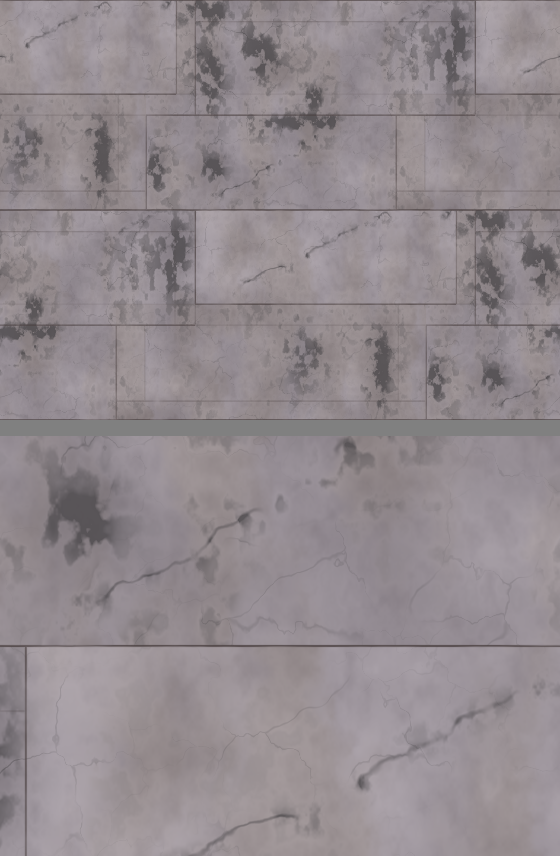
Top: the whole. Bottom: its middle third, enlarged.
Reproduce this texture procedurally as a Shadertoy shader.

```glsl
// Weathered lilac marble slabs in staggered courses, with thin seams, veins and grey stains.
#define TILE vec2(8.0, 3.0)
#define SEAM_HALF_WIDTH 0.004
#define STAIN_AMOUNT 0.30
#define VEIN_AMOUNT 0.26
#define CRACK_AMOUNT 0.42
#define GRAIN_AMOUNT 0.10
#define CLOUD_AMOUNT 0.15
#define LILAC vec3(0.608, 0.576, 0.605)
#define WARM vec3(0.604, 0.566, 0.572)
#define STAIN_COLOR vec3(0.27, 0.26, 0.27)
#define SEAM_COLOR vec3(0.29, 0.25, 0.25)

// Upright seams: x, top, bottom, strength
const vec4 UPRIGHT[9] = vec4[9](
    vec4(2.52, 0.0, 1.345, 0.45), vec4(2.79, 0.0, 1.645, 0.50), vec4(6.79, 0.0, 1.345, 0.75),
    vec4(6.50, 0.0, 1.645, 0.16), vec4(6.79, 1.345, 1.645, 0.28), vec4(2.09, 1.645, 3.0, 0.60),
    vec4(5.66, 1.645, 3.0, 0.55), vec4(6.07, 1.645, 2.73, 0.15), vec4(1.69, 1.345, 2.73, 0.15));
// Level seams: depth, left, length, strength
const vec4 LEVEL[8] = vec4[8](
    vec4(0.0, 0.0, 8.0, 0.95), vec4(0.31, 2.79, 4.0, 0.28), vec4(1.345, 6.79, 3.73, 0.80),
    vec4(1.345, 2.79, 4.0, 0.12), vec4(1.645, 2.09, 4.70, 0.72), vec4(1.645, 6.79, 3.30, 0.22),
    vec4(2.73, 5.66, 4.43, 0.30), vec4(1.345, 2.52, 0.27, 0.20));
// Stains: centre, radii
const vec4 STAINS[11] = vec4[11](
    vec4(2.25, 2.42, 0.16, 0.30), vec4(3.00, 2.32, 0.22, 0.20), vec4(3.75, 0.72, 0.24, 0.36),
    vec4(4.50, 1.37, 0.11, 0.13), vec4(6.15, 0.70, 0.60, 0.80), vec4(3.05, 1.15, 0.28, 0.65),
    vec4(0.35, 2.05, 0.28, 0.60), vec4(1.42, 2.25, 0.15, 0.55), vec4(3.00, 0.12, 0.40, 0.18),
    vec4(4.25, 1.75, 0.60, 0.16), vec4(6.55, 0.60, 0.22, 0.80));
// Cracks: start, end
const vec4 CRACKS[7] = vec4[7](
    vec4(2.45, 0.05, 1.20, 0.11), vec4(1.20, 0.10, 0.45, 0.65), vec4(0.45, 0.65, -0.60, 1.12),
    vec4(2.95, 2.97, 3.08, 2.40), vec4(2.98, 2.85, 3.80, 2.42), vec4(3.80, 2.42, 4.70, 1.70),
    vec4(5.45, 0.43, 6.25, 0.03));

vec2 hash2(vec2 cell) {
    vec3 a = fract(cell.xyx * vec3(0.1031, 0.1030, 0.0973));
    a += dot(a, a.yzx + 33.33);
    return fract((a.xx + a.yz) * a.zy);
}

// Value noise that wraps sideways
float noise(vec2 p, float period) {
    vec2 i = floor(p), f = fract(p);
    f = f * f * (3.0 - 2.0 * f);
    float x0 = mod(i.x, period), x1 = mod(i.x + 1.0, period);
    return mix(mix(hash2(vec2(x0, i.y)).x, hash2(vec2(x1, i.y)).x, f.x),
               mix(hash2(vec2(x0, i.y + 1.0)).x, hash2(vec2(x1, i.y + 1.0)).x, f.x), f.y);
}

float fbm(vec2 p, vec2 freq) {
    float sum = 0.0, amp = 0.533;
    for (int i = 0; i < 4; i++) {
        sum += amp * noise(p * freq + float(i) * 7.0, TILE.x * freq.x);
        freq *= 2.0;
        amp *= 0.5;
    }
    return sum;
}

// Gap between the two nearest cell points: zero along the veins
float cellEdge(vec2 p, float freq) {
    vec2 cell = floor(p * freq), f = fract(p * freq);
    float near = 9.0, second = 9.0;
    for (int y = -1; y <= 1; y++)
    for (int x = -1; x <= 1; x++) {
        vec2 o = vec2(x, y), id = cell + o;
        id.x = mod(id.x, TILE.x * freq);
        float d = length(o + hash2(id + 17.0) - f);
        second = min(second, max(near, d));
        near = min(near, d);
    }
    return (second - near) / freq;
}

// Signed sideways offset to the nearest repeat
float wrapX(float x) { return mod(x + 0.5 * TILE.x, TILE.x) - 0.5 * TILE.x; }

float crackDistance(vec2 p, vec4 c) {
    vec2 a = vec2(wrapX(p.x - c.x), p.y - c.y), b = c.zw - c.xy;
    return length(a - b * clamp(dot(a, b) / dot(b, b), 0.0, 1.0));
}

float softLine(float d, float width) { return 1.0 - smoothstep(0.0, width, d); }

void mainImage(out vec4 fragColor, in vec2 fragCoord) {
    // Two courses, the lower one moved by half a tile
    vec2 p = fragCoord / iResolution.xy * vec2(TILE.x, 2.0 * TILE.y);
    float depth = 2.0 * TILE.y - p.y, row = floor(depth / TILE.y);
    vec2 q = vec2(mod(p.x + 0.5 * TILE.x * row, TILE.x), depth - TILE.y * row);
    float pixel = 2.0 * TILE.y / iResolution.y;

    // Clouded stone, tinted slab by slab
    float cloud = fbm(q, vec2(2.0)), grain = fbm(q + 40.0, vec2(12.0, 9.0));
    float bend = fbm(q + 24.0, vec2(4.0));
    vec2 warped = q + 0.28 * (vec2(cloud, bend) - 0.5) + 0.14 * (vec2(grain, 1.0 - grain) - 0.5);
    float streak = fbm(warped + 16.0, vec2(3.0, 1.0));
    float pale = float(mod(q.x - 6.79, TILE.x) < 3.73 && q.y < 1.345);
    float brown = float(mod(q.x - 5.66, TILE.x) < 4.43 && q.y > 1.345) * (1.0 - pale);
    float strip = float(q.x > 2.52 && q.x < 2.79 && q.y < 1.345)
                + float(q.x > 5.66 && q.x < 6.07 && q.y > 1.645);
    float warmth = smoothstep(0.35, 0.8, streak + 0.15 * brown + 0.15 * strip);
    vec3 color = mix(LILAC, WARM, warmth);
    color += CLOUD_AMOUNT * (cloud - 0.5) + GRAIN_AMOUNT * (grain - 0.5);
    color += 0.025 * pale * (1.3 - q.y) - 0.012 * brown;

    // Soft halos broken up by dark specks, denser where the stain is small
    float stain = 0.0;
    for (int i = 0; i < STAINS.length(); i++) {
        vec4 s = STAINS[i];
        vec2 r = vec2(wrapX(warped.x - s.x), warped.y - s.y) / s.zw;
        stain += exp(-dot(r, r)) * min(1.4, 0.42 / sqrt(s.z * s.w));
    }
    float patchy = smoothstep(0.38, 0.62, fbm(q + 8.0, vec2(2.0)));
    float speck = smoothstep(0.50, 0.74, grain + 0.16 * stain + 0.25 * (bend - 0.5));
    float dark = STAIN_AMOUNT * stain * (0.40 + 1.5 * speck);
    dark += speck * (1.0 - 0.6 * pale) * (0.08 + 0.22 * smoothstep(0.45, 0.7, streak));

    // Fine veins fading in and out, then the long broken cracks
    float vein = softLine(cellEdge(warped, 2.0), 0.012 + pixel) * patchy
               + softLine(cellEdge(warped + 3.0, 4.0), 0.008 + pixel) * (1.0 - patchy) * 0.45;
    dark += VEIN_AMOUNT * vein * smoothstep(0.30, 0.60, bend) * (0.6 + 0.6 * min(stain, 1.0));
    for (int i = 0; i < CRACKS.length(); i++) {
        float d = crackDistance(warped, CRACKS[i]);
        dark += CRACK_AMOUNT * softLine(d, 0.018 + pixel) * smoothstep(0.36, 0.62, bend);
        dark += 0.25 * softLine(d, 0.11) * speck;
    }
    color = mix(color, STAIN_COLOR, clamp(dark, 0.0, 0.75));

    // Thin seams, worn unevenly
    float seam = 0.0;
    for (int i = 0; i < UPRIGHT.length(); i++) {
        vec4 s = UPRIGHT[i];
        float line = softLine(abs(wrapX(q.x - s.x)), SEAM_HALF_WIDTH + pixel);
        seam = max(seam, line * s.w * step(s.y, q.y) * step(q.y, s.z));
    }
    for (int i = 0; i < LEVEL.length(); i++) {
        vec4 s = LEVEL[i];
        float d = abs(mod(q.y - s.x + 0.5 * TILE.y, TILE.y) - 0.5 * TILE.y);
        float line = softLine(d, SEAM_HALF_WIDTH + pixel);
        seam = max(seam, line * s.w * step(mod(q.x - s.y, TILE.x), s.z));
    }
    color = mix(color, SEAM_COLOR, seam * clamp(0.3 + 1.1 * bend, 0.0, 1.0));
    fragColor = vec4(color, 1.0);
}
```
